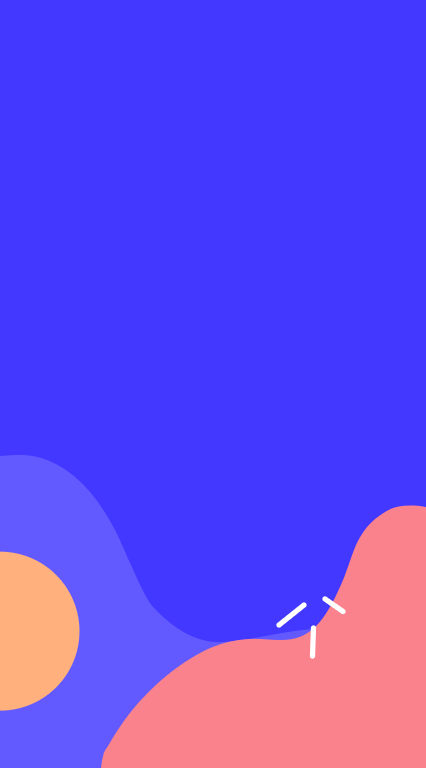
This background is drawn by a Shadertoy shader. Its source:

```glsl
#define SKY vec3(0.26, 0.22, 1.00)
#define VIOLET vec3(0.384, 0.353, 1.00)
#define CORAL vec3(0.98, 0.51, 0.55)
#define APRICOT vec3(1.00, 0.69, 0.49)
#define SUN_CENTER vec2(0.0, 0.1782)
#define SUN_RADIUS 0.1035
#define STROKE_RADIUS 0.0034

// Extends a smooth ridge to the next knot: (x, height, slope)
void bend(inout float height, inout vec3 knot, float x, vec3 next) {
    if (x >= knot.x) {
        float run = next.x - knot.x;
        float t = min((x - knot.x) / run, 1.0);
        float s = 1.0 - t;
        height = mix(knot.y, next.y, t * t * (3.0 - 2.0 * t))
               + run * t * s * (knot.z * s - next.z * t);
    }
    knot = next;
}

// Rounded peak on the left, falling into a shallow valley
float backHill(float x) {
    vec3 knot = vec3(0.0, 0.4062, 0.08);
    float h = knot.y;
    bend(h, knot, x, vec3(0.026, 0.4076, 0.0));
    bend(h, knot, x, vec3(0.0911, 0.3841, -0.75));
    bend(h, knot, x, vec3(0.1497, 0.3099, -1.9));
    bend(h, knot, x, vec3(0.1693, 0.2669, -2.15));
    bend(h, knot, x, vec3(0.2005, 0.2083, -1.05));
    bend(h, knot, x, vec3(0.2891, 0.1641, 0.05));
    bend(h, knot, x, vec3(0.4102, 0.1810, 0.05));
    return h;
}

// Steep left shore, a flat shelf, then a tall shoulder
float frontHill(float x) {
    vec3 knot = vec3(0.1315, 0.0, 8.0);
    float h = knot.y + knot.z * (x - knot.x);
    bend(h, knot, x, vec3(0.1406, 0.0286, 1.75));
    bend(h, knot, x, vec3(0.1823, 0.0872, 1.1));
    bend(h, knot, x, vec3(0.2604, 0.1497, 0.55));
    bend(h, knot, x, vec3(0.3255, 0.1680, 0.05));
    bend(h, knot, x, vec3(0.3646, 0.1667, 0.0));
    bend(h, knot, x, vec3(0.4102, 0.1836, 0.95));
    bend(h, knot, x, vec3(0.4466, 0.2448, 2.4));
    bend(h, knot, x, vec3(0.4661, 0.2956, 1.9));
    bend(h, knot, x, vec3(0.5013, 0.3333, 0.65));
    bend(h, knot, x, vec3(0.5365, 0.3418, 0.0));
    bend(h, knot, x, vec3(0.5547, 0.3398, -0.2));
    return h;
}

float segmentDistance(vec2 p, vec2 a, vec2 b) {
    vec2 ab = b - a;
    float t = clamp(dot(p - a, ab) / dot(ab, ab), 0.0, 1.0);
    return length(p - a - ab * t);
}

float coverage(float dist, float pixel) {
    return clamp(0.5 - dist / pixel, 0.0, 1.0);
}

// Edge width follows the local slope of the ridge
float ridgeCoverage(float dist) {
    return coverage(dist, max(length(vec2(dFdx(dist), dFdy(dist))), 1e-6));
}

void mainImage(out vec4 fragColor, in vec2 fragCoord) {
    vec2 p = fragCoord / iResolution.y;
    float pixel = 1.0 / iResolution.y;

    // Layers from back to front
    vec3 color = mix(SKY, VIOLET, ridgeCoverage(p.y - backHill(p.x)));
    float sun = length(p - SUN_CENTER) - SUN_RADIUS;
    color = mix(color, APRICOT, coverage(sun, pixel));
    color = mix(color, CORAL, ridgeCoverage(p.y - frontHill(p.x)));

    // Three white spark strokes
    float spark = segmentDistance(p, vec2(0.3633, 0.1862), vec2(0.3958, 0.2122));
    spark = min(spark, segmentDistance(p, vec2(0.4232, 0.2201), vec2(0.4466, 0.2038)));
    spark = min(spark, segmentDistance(p, vec2(0.4082, 0.1823), vec2(0.4069, 0.1458)));
    color = mix(color, vec3(1.0), coverage(spark - STROKE_RADIUS, pixel));

    fragColor = vec4(color, 1.0);
}
```
